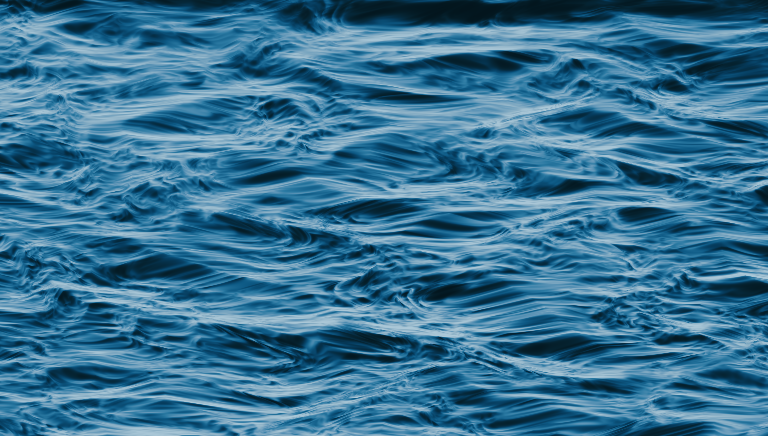
Write a WebGL 1 fragment shader that draws this texture.

```glsl
precision highp float;
// Choppy blue open water: layered sharp-crested waves with dark faces and sky-lit backs.

uniform vec2 u_resolution;

// Water tones, from shadowed wave faces to sky reflections
const vec3 ABYSS = vec3(0.01, 0.08, 0.11);
const vec3 SHADOW = vec3(0.02, 0.13, 0.18);
const vec3 DEEP = vec3(0.02, 0.23, 0.36);
const vec3 BLUE = vec3(0.05, 0.35, 0.52);
const vec3 MID = vec3(0.17, 0.48, 0.64);
const vec3 PALE = vec3(0.38, 0.59, 0.72);
const vec3 SKY = vec3(0.56, 0.70, 0.78);
const vec3 GLINT = vec3(0.68, 0.79, 0.85);

// Wave shape
const int OCTAVES = 6;
const float BASE_FREQ = 6.5;     // largest waves, cells per canvas height
const float LACUNARITY = 1.78;
const float STRETCH = 3.4;       // width to height of a wave
const float SLANT = 0.11;        // tilt of the crests
const float OVERHANG = 0.42;     // how far crests shift the finer waves
const float SIDE_DRIFT = 0.45;
const float CREST_SOFTNESS = 0.035;

// Light
const float SLOPE_SPREAD = 0.6;  // typical slope of one octave
const float CONTRAST = 0.98;
const float BRIGHTNESS = 0.1;
const float PATCHINESS = 0.9;    // broad light and dark areas
const float TOP_SHADE = 1.2;

float hash(vec2 cell) {
  return fract(sin(dot(cell, vec2(127.1, 311.7))) * 43758.55);
}

float cornerGradient(vec2 cell, vec2 offset) {
  float angle = 6.28318 * hash(cell);
  return dot(vec2(cos(angle), sin(angle)), offset);
}

float gradientNoise(vec2 p) {
  vec2 i = floor(p);
  vec2 f = p - i;
  vec2 w = f * f * f * (f * (f * 6.0 - 15.0) + 10.0);
  vec2 e = vec2(1.0, 0.0);
  float low = mix(cornerGradient(i, f), cornerGradient(i + e, f - e), w.x);
  float high = mix(cornerGradient(i + e.yx, f - e.yx),
                   cornerGradient(i + e.xx, f - e.xx), w.x);
  return mix(low, high, w.y);
}

// Light from the vertical slope of ridged waves; about zero mean, unit spread
float waveLight(vec2 p, float haze) {
  float freq = BASE_FREQ;
  float light = 0.0;
  float energy = 0.0;
  for (int i = 0; i < OCTAVES; i++) {
    float level = float(i);
    vec2 scale = vec2(freq / STRETCH, freq);
    float tilt = SLANT * sin(level * 2.4 + 0.7);
    vec2 q = (p + vec2(0.0, tilt * p.x)) * scale + vec2(17.3, 9.1) * (level + 1.0);
    float n = gradientNoise(q);
    float rise = (gradientNoise(q + vec2(0.0, 0.03)) - n) / 0.03;

    // The slope flips at n = 0: a crisp crest, dark below and light above
    float softness = CREST_SOFTNESS + 0.02 * level;
    float side = n * inversesqrt(n * n + softness * softness);
    float weight = 0.95 - 0.028 * (level - 1.5) * (level - 1.5);
    weight *= 1.0 - 0.13 * haze * level;
    weight *= 1.0 - 0.35 * step(4.5, level);
    light += weight * rise * side;
    energy += weight * weight;

    // Finer waves ride on the larger ones
    p.y += OVERHANG * abs(n) / scale.y;
    p.x += SIDE_DRIFT * n / scale.x;
    freq *= LACUNARITY;
  }
  return light / (SLOPE_SPREAD * sqrt(energy));
}

float ramp(float a, float b, float x) {
  return clamp((x - a) / (b - a), 0.0, 1.0);
}

// Maps an even 0..1 tone to colour so each colour keeps its share
vec3 waterColor(float tone) {
  vec3 color = mix(ABYSS, SHADOW, ramp(0.0, 0.04, tone));
  color = mix(color, DEEP, ramp(0.04, 0.145, tone));
  color = mix(color, BLUE, ramp(0.145, 0.30, tone));
  color = mix(color, MID, ramp(0.30, 0.51, tone));
  color = mix(color, PALE, ramp(0.51, 0.73, tone));
  color = mix(color, SKY, ramp(0.73, 0.91, tone));
  return mix(color, GLINT, ramp(0.91, 1.0, tone));
}

void main() {
  vec2 p = gl_FragCoord.xy / u_resolution.y;

  // Distant water is softer
  float haze = smoothstep(0.65, 1.0, p.y);
  float light = waveLight(p, haze);

  // Broad swells alternate between rough and calm, shaded and bright
  float rough = gradientNoise(p * vec2(1.6, 3.1) + 4.7);
  float patches = gradientNoise(p * vec2(1.3, 4.3) + vec2(31.2, 12.6));
  light *= CONTRAST * (1.0 + 0.5 * rough);
  light += BRIGHTNESS + PATCHINESS * patches;
  light -= TOP_SHADE * smoothstep(0.91, 1.0, p.y);

  // Logistic curve spreads the bell-shaped light evenly over the tones
  float tone = 1.0 / (1.0 + exp(-1.7 * light));
  gl_FragColor = vec4(waterColor(tone), 1.0);
}
```
